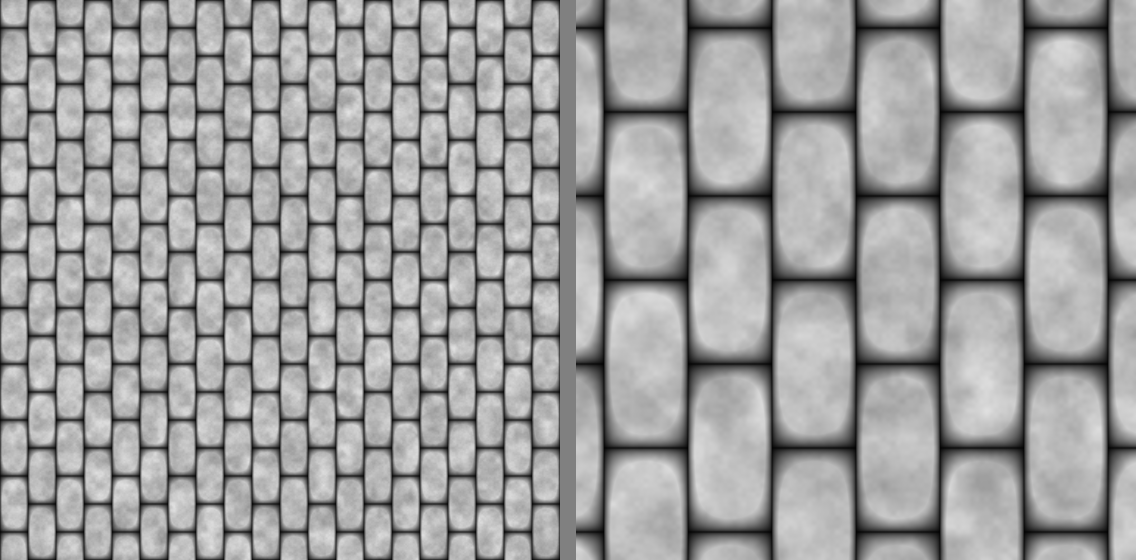
Left, the full canvas; right, a detail of the centre.
A Shadertoy shader for this pattern:

```glsl
float hash(vec2 p) {
    return fract(sin(dot(p, vec2(127.1, 311.7))) * 43758.5453);
}

// Value noise that wraps after the given whole period
float wrappedNoise(vec2 p, float period) {
    vec2 cell = floor(p);
    vec2 f = fract(p);
    f = f * f * (3.0 - 2.0 * f);
    vec2 a = mod(cell, period);
    vec2 b = mod(cell + 1.0, period);
    return mix(mix(hash(a), hash(vec2(b.x, a.y)), f.x),
               mix(hash(vec2(a.x, b.y)), hash(b), f.x), f.y);
}

float stoneGrain(vec2 uv) {
    float sum = 0.0, weight = 0.5, period = 45.0;
    for (int i = 0; i < 4; i++) {
        sum += weight * wrappedNoise(uv * period, period);
        weight *= 0.55;
        period *= 2.0;
    }
    return sum / 1.01;
}

// Pillow shading: dark at the joints, flat across the middle of each brick
float brickShade(vec2 uv) {
    vec2 p = uv * vec2(20.0, 10.0);
    p.y += 0.5 * (1.0 - mod(floor(p.x), 2.0));
    vec2 f = fract(p);
    vec2 bulge = 4.0 * f * (1.0 - f);
    return min(1.0, 1.95 * pow(bulge.x * bulge.y, 0.55));
}

void mainImage(out vec4 fragColor, in vec2 fragCoord) {
    // Average a 3x3 grid inside the pixel to smooth the thin joints
    float shade = 0.0;
    for (int i = 0; i < 9; i++) {
        vec2 offset = (vec2(i % 3, i / 3) - 1.0) / 3.0;
        shade += brickShade((fragCoord + offset) / iResolution.xy) / 9.0;
    }

    float grain = stoneGrain(fragCoord / iResolution.xy);
    float stone = 0.735 + 0.36 * (grain - 0.5);
    fragColor = vec4(vec3(stone * shade), 1.0);
}
```
